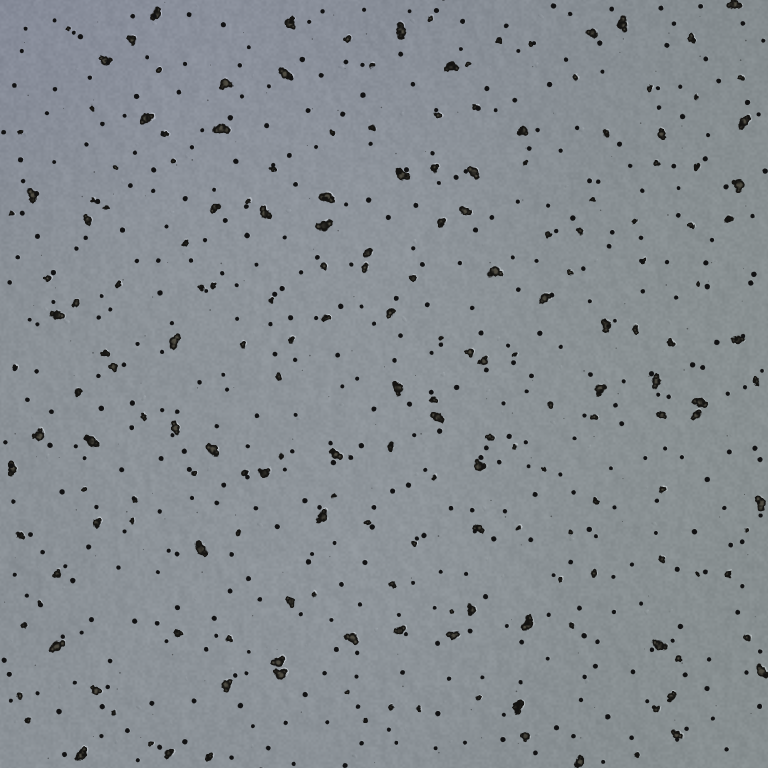
Reproduce this texture procedurally as a WebGL 2 fragment shader.

```glsl
#version 300 es
precision highp float;
// Painted mineral-fibre ceiling panel: round pinholes and larger ragged pits
// scattered on jittered grids, over a softly lit, faintly grainy surface.
// Pits are smooth unions of circles, with brown floors and chipped bright rims.

uniform vec2 u_resolution;
out vec4 fragColor;

vec3 hash3(vec2 cell, float seed) {
    vec3 q = fract(vec3(cell.xyx + seed * 17.31) * vec3(0.1031, 0.1030, 0.0973));
    q += dot(q, q.yxz + 33.33);
    return fract((q.xxy + q.yzz) * q.zyx);
}

float valueNoise(vec2 p) {
    vec2 i = floor(p), f = fract(p);
    f = f * f * (3.0 - 2.0 * f);
    float low = mix(hash3(i, 1.0).x, hash3(i + vec2(1, 0), 1.0).x, f.x);
    float high = mix(hash3(i + vec2(0, 1), 1.0).x, hash3(i + vec2(1, 1), 1.0).x, f.x);
    return mix(low, high, f.y);
}

float smoothMin(float a, float b, float k) {
    float h = max(k - abs(a - b), 0.0) / k;
    return min(a, b) - h * h * k * 0.25;
}

// Core circle with two side lobes placed at random angles
float raggedPit(vec2 p, float r, vec3 rnd) {
    float d = length(p) - r * 0.72;
    for (int i = 0; i < 2; i++) {
        float angle = 6.283 * fract(rnd.x * 7.0 + float(i) * (0.25 + 0.4 * rnd.y));
        vec2 lobe = vec2(cos(angle), sin(angle)) * r * (0.5 + 0.35 * rnd.z);
        d = smoothMin(d, length(p - lobe) - r * (0.35 + 0.2 * rnd.y), r * 0.25);
    }
    return d;
}

// Nearest scattered hole: x = signed distance, yz = offset from its centre
vec3 scatter(vec2 p, float cells, float keep, vec2 radii, bool ragged, float seed) {
    vec3 nearest = vec3(1.0, 0.0, 0.0);
    vec2 home = floor(p * cells);
    for (int y = -1; y <= 1; y++)
    for (int x = -1; x <= 1; x++) {
        vec2 cell = home + vec2(x, y);
        vec3 place = hash3(cell, seed);
        vec3 shape = hash3(cell, seed + 5.0);
        if (place.z > keep) continue;
        vec2 offset = p - (cell + 0.05 + 0.9 * place.xy) / cells;
        float r = mix(radii.x, radii.y, pow(shape.z, 1.4));
        float d = ragged ? raggedPit(offset, r, shape.yxz) : length(offset) - r;
        if (d < nearest.x) nearest = vec3(d, offset);
    }
    return nearest;
}

void main() {
    vec2 p = gl_FragCoord.xy / u_resolution.y;
    float soft = max(0.7 / u_resolution.y, 0.0008);
    vec2 lightDir = normalize(vec2(0.8, 0.6));

    // Panel paint: cool at the top, neutral to the right, dim at the corners
    vec3 color = vec3(0.557, 0.583, 0.606);
    color += vec3(-0.012, -0.016, 0.010) * smoothstep(0.55, 1.0, p.y) * (1.2 - p.x);
    color += vec3(-0.010, -0.006, -0.022) * smoothstep(0.4, 1.0, p.x);
    color -= 0.045 * dot(p - vec2(0.45, 0.48), p - vec2(0.45, 0.48));
    color += 0.018 * (valueNoise(p * 4.0 + 9.0) - 0.5);

    // Fine grain, faint vertical roller streaks and shallow relief
    color += 0.034 * (valueNoise(p * 310.0) - 0.5);
    color += 0.016 * (valueNoise(p * vec2(140.0, 35.0)) - 0.5);
    color += 0.035 * (valueNoise(p * 85.0) - valueNoise(p * 85.0 + lightDir * 0.3));

    // Small raised flecks, lit on one side, and tiny dark specks
    vec3 fleck = scatter(p, 14.0, 0.6, vec2(0.0012, 0.0035), true, 31.0);
    float side = dot(fleck.yz, lightDir) / 0.003;
    color += 0.07 * clamp(side, -0.7, 1.0) * smoothstep(0.001, -0.001, fleck.x);
    vec3 speck = scatter(p, 17.0, 0.6, vec2(0.0004, 0.0010), false, 43.0);
    color *= 1.0 - 0.4 * smoothstep(soft, -soft, speck.x);

    // Holes, with slightly frayed edges on the large pits
    float fray = valueNoise(p * 420.0) - 0.5;
    vec3 pin = scatter(p, 22.0, 0.94, vec2(0.0025, 0.0035), false, 3.0);
    vec3 pit = scatter(p, 15.0, 0.86, vec2(0.0036, 0.0092), true, 12.0);
    pin.x += 0.0005 * fray;
    pit.x += 0.0018 * fray;

    // Broken bright rims where the paint edge catches light
    float pitFacing = dot(pit.yz, lightDir) / (length(pit.yz) + 0.0001);
    float pinFacing = dot(pin.yz, lightDir) / (length(pin.yz) + 0.0001);
    float chips = smoothstep(0.35, 0.75, valueNoise(p * 130.0 + 4.0));
    float rim = smoothstep(0.0026, 0.0004, pit.x) * smoothstep(0.1, 0.9, pitFacing) * chips;
    rim += 0.4 * smoothstep(0.0018, 0.0004, pin.x) * smoothstep(0.2, 0.9, pinFacing) * chips;
    color += 0.2 * rim;

    // Pit floors are mottled brown-grey; walls and pinholes fall to black
    float mottle = valueNoise(p * 240.0 + 7.0);
    float floorLight = smoothstep(-0.0008, -0.0042, pit.x) * smoothstep(0.1, 0.8, mottle);
    vec3 pitColor = mix(vec3(0.075, 0.072, 0.065), vec3(0.31, 0.30, 0.26), floorLight);
    color = mix(color, pitColor, smoothstep(soft, -soft, pit.x));
    color = mix(color, vec3(0.065, 0.065, 0.07), smoothstep(soft, -soft, pin.x));

    fragColor = vec4(color, 1.0);
}
```
